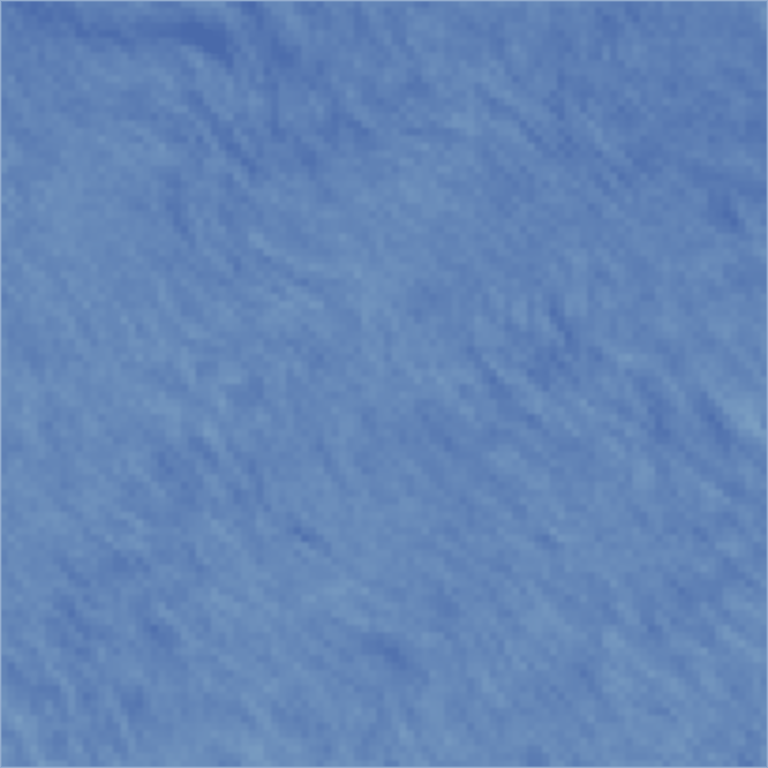
A Shadertoy shader for this texture:

```glsl
// Soft blue brushed surface: slanted streaks, faint clouds and a few dark smudges
// with pale flanks. Warped, stretched gradient noise is sampled on a coarse grid
// and blended between cells, which gives the slightly blocky softness.

const vec3 MEAN_BLUE = vec3(0.395, 0.528, 0.719);
const vec3 TONE_STEP = vec3(0.030, 0.032, 0.0145);  // colour change per unit of tone
const vec3 EDGE_BLUE = vec3(0.58, 0.68, 0.81);
const float CELLS = 102.0;         // grid cells across the canvas
const float EDGE_WIDTH = 0.0018;   // pale rim
const float FLOW_ANGLE = -0.87;    // streak direction in radians
const float WARP = 0.06;
const float CLOUD = 1.4;
const float STREAK = 1.95;
const float FINE_STREAK = 2.1;
const float GRAIN = 1.15;
const float SMUDGE = 2.3;
const int SMUDGES = 14;

vec2 hash2(vec2 p) {
    vec3 q = fract(p.xyx * vec3(0.1031, 0.1030, 0.0973));
    q += dot(q, q.yzx + 33.33);
    return fract((q.xx + q.yz) * q.zy);
}

vec2 gradientAt(vec2 cell) {
    float angle = 6.2832 * hash2(cell + 57.0).x;
    return vec2(cos(angle), sin(angle));
}

// Gradient noise, roughly -0.7 to 0.7
float noise(vec2 p) {
    vec2 i = floor(p), f = p - i;
    vec2 u = f * f * f * (f * (f * 6.0 - 15.0) + 10.0);
    vec2 e = vec2(0.0, 1.0);
    float bottom = mix(dot(gradientAt(i), f), dot(gradientAt(i + e.yx), f - e.yx), u.x);
    float top = mix(dot(gradientAt(i + e.xy), f - e.xy), dot(gradientAt(i + 1.0), f - 1.0), u.x);
    return mix(bottom, top, u.y);
}

// Coordinates along and across a direction
vec2 alongAcross(vec2 p, float angle) {
    vec2 dir = vec2(cos(angle), sin(angle));
    return vec2(dot(p, dir), dot(p, vec2(-dir.y, dir.x)));
}

float blob(vec2 p, vec2 size) {
    p /= size;
    return exp(-dot(p, p));
}

// Scattered dark strokes, each with a paler flank on its upper right
float smudges(vec2 p) {
    float sum = 0.0;
    for (int i = 0; i < SMUDGES; i++) {
        float k = float(i);
        vec2 centre = fract(vec2(0.42, 0.31) + k * vec2(0.7549, 0.5698));
        vec2 rnd = hash2(vec2(k, 4.0));
        vec2 q = alongAcross(p - centre, FLOW_ANGLE + 0.7 * (rnd.x - 0.4));
        vec2 size = mix(vec2(0.022, 0.008), vec2(0.044, 0.017), rnd.y);
        float strength = mix(0.45, 1.0, rnd.x);
        vec2 flank = q - vec2(0.0, 2.0 * size.y);
        sum += strength * (0.7 * blob(flank, size * vec2(1.0, 0.7)) - blob(q, size));
    }
    return sum;
}

// Dark, nearly level band in the upper left corner
float cornerBand(vec2 p) {
    vec2 q = alongAcross(p - vec2(0.14, 0.985), -0.17);
    return blob(q, vec2(0.24, 0.021)) + 0.35 * blob(q, vec2(0.36, 0.14));
}

float tone(vec2 p) {
    vec2 warped = p + WARP * vec2(noise(p * 4.0 + 3.0), noise(p * 4.0 + 19.0));
    vec2 flow = alongAcross(warped, FLOW_ANGLE);

    float shade = -0.95 * (p.y - 0.5) - 0.4 * (p.x - 0.5);
    shade += CLOUD * (noise(p * 3.0 + 7.0) + 0.55 * noise(p * 7.0 + 31.0));

    // Streaks gather in patches
    float patches = 0.9 + 0.9 * noise(p * 5.0 + 43.0);
    float streaks = STREAK * noise(flow * vec2(11.0, 36.0) + 11.0);
    streaks += FINE_STREAK * noise(flow * vec2(24.0, 64.0) + 71.0);
    shade += patches * streaks;

    shade += GRAIN * (hash2(floor(p * CELLS) + 5.0).x - 0.5);
    return shade + SMUDGE * smudges(warped) - 2.2 * cornerBand(warped);
}

// Blend the tones of the four nearest cells
float cellTone(vec2 p) {
    vec2 q = p * CELLS - 0.5;
    vec2 base = floor(q) + 0.5;
    vec2 f = smoothstep(0.15, 0.85, fract(q));
    vec2 e = vec2(0.0, 1.0);
    float bottom = mix(tone(base / CELLS), tone((base + e.yx) / CELLS), f.x);
    float top = mix(tone((base + e.xy) / CELLS), tone((base + 1.0) / CELLS), f.x);
    return mix(bottom, top, f.y);
}

void mainImage(out vec4 fragColor, in vec2 fragCoord) {
    vec2 uv = fragCoord / iResolution.xy;
    vec2 p = uv * vec2(iResolution.x / iResolution.y, 1.0);
    vec3 color = MEAN_BLUE + TONE_STEP * clamp(cellTone(p), -3.5, 3.0);

    vec2 toEdge = min(uv, 1.0 - uv);
    float rim = 1.0 - smoothstep(0.5 * EDGE_WIDTH, 1.5 * EDGE_WIDTH, min(toEdge.x, toEdge.y));
    fragColor = vec4(mix(color, EDGE_BLUE, rim), 1.0);
}
```
